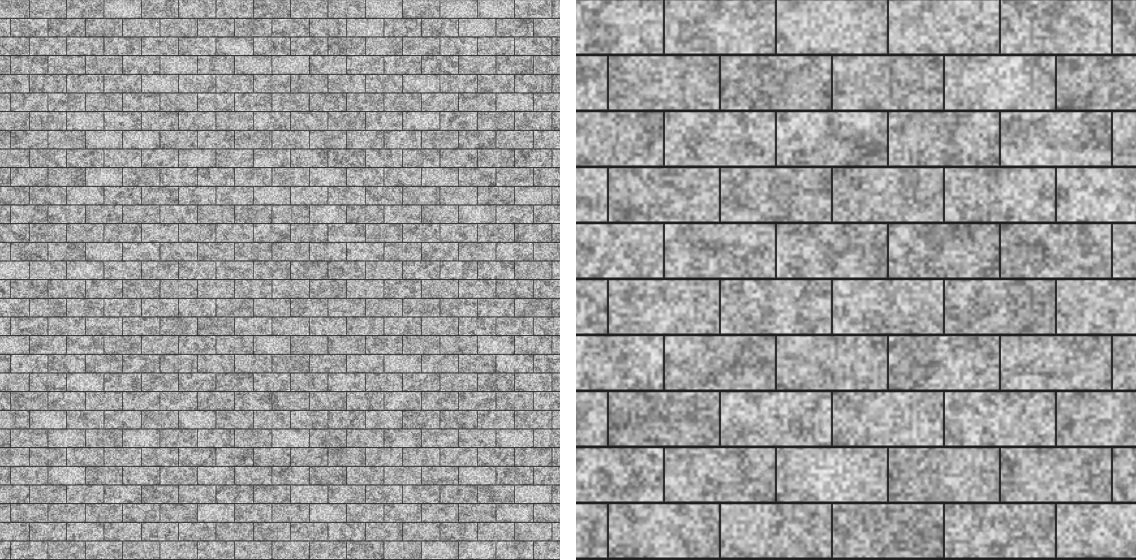
Left, the full canvas; right, a detail of the centre.
Give the GLSL for this texture, as a Shadertoy shader.

```glsl
// Grey stone wall in running bond: 15 blocks across, 30 courses up.
// Each block gets its own patch of thresholded fractal noise, fine grain and
// thin dark joints; about one block in ten carries a soft pale bloom.

float hash(vec2 p) {
    vec3 q = fract(p.xyx * vec3(0.1031, 0.1030, 0.0973));
    q += dot(q, q.yzx + 33.33);
    return fract((q.x + q.y) * q.z);
}

float valueNoise(vec2 p) {
    vec2 i = floor(p), f = fract(p);
    f = f * f * (3.0 - 2.0 * f);
    return mix(mix(hash(i), hash(i + vec2(1, 0)), f.x),
               mix(hash(i + vec2(0, 1)), hash(i + vec2(1, 1)), f.x), f.y);
}

float fbm(vec2 p) {
    float sum = 0.0, amplitude = 0.5;
    for (int i = 0; i < 4; i++) {
        sum += amplitude * valueNoise(p);
        p = mat2(1.6, 1.2, -1.2, 1.6) * p + 7.3;
        amplitude *= 0.56;
    }
    return sum / 1.025;
}

void mainImage(out vec4 fragColor, in vec2 fragCoord) {
    vec2 uv = fragCoord / iResolution.xy;

    // Block layout: alternate courses shift by half a block
    vec2 wall = uv * vec2(15, 30);
    float course = floor(wall.y);
    wall.x -= 0.285 + 0.5 * mod(course, 2.0);
    vec2 local = fract(wall);
    vec2 id = vec2(mod(floor(wall.x), 15.0), course);
    float tone = hash(id + 3.7);
    float busy = hash(id + 51.2);

    // Mottling, in course heights, with slanted darker veins
    vec2 stone = local * vec2(2, 1) + 40.0 * vec2(hash(id + 11.0), hash(id + 27.0));
    float patches = smoothstep(0.38, 0.57, fbm(stone * 3.4));
    float veins = smoothstep(0.52, 0.68, fbm(mat2(1.5, 1.3, -1.3, 2.4) * stone + 19.0));
    float contrast = mix(0.11, 0.18, busy);
    float shade = 0.665 + 0.035 * (tone - 0.5) + contrast * (patches - 0.55);
    shade -= 0.07 * veins;

    // Pale bloom, fading toward the edges of a few blocks
    vec2 offset = (local - 0.5) * 2.0;
    offset.x += 0.25 * offset.y;
    float bloom = 1.0 - smoothstep(0.35, 1.25, length(offset) + 0.5 * (fbm(stone * 2.0) - 0.5));
    bloom *= step(0.9, hash(id + 83.0));
    shade = mix(shade, 0.785, 0.85 * bloom);

    // Fine grain
    shade += 0.34 * (valueNoise(uv * 430.0) - 0.5);

    // Joints, in course heights; bed joints sit just above the course edge
    float pixel = 30.0 / iResolution.y;
    vec2 joint = abs(fract(wall - vec2(0.0, 0.02) + 0.5) - 0.5) * vec2(2, 1);
    vec2 cover = clamp((vec2(0.02, 0.025) - joint) / pixel + 0.5, 0.0, 1.0);
    shade = mix(shade, 0.12, max(0.9 * cover.x, cover.y));

    fragColor = vec4(vec3(clamp(shade, 0.0, 1.0)), 1.0);
}
```
